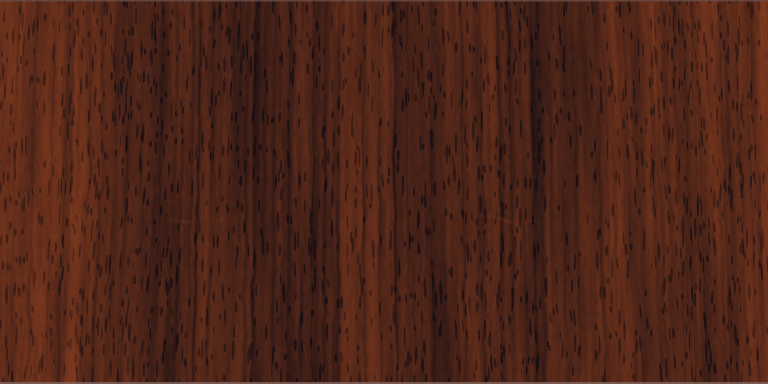
This texture is drawn by a WebGL 2 fragment shader. Its source:

```glsl
#version 300 es
precision highp float;
// Dark reddish rosewood veneer: vertical grain lines, short pores and pale trimmed edges.
uniform vec2 u_resolution;
out vec4 fragColor;

float hash(vec2 p) {
    vec3 q = fract(vec3(p.xyx) * 0.1031);
    q += dot(q, q.yzx + 33.33);
    return fract((q.x + q.y) * q.z);
}

float noise(vec2 p) {
    vec2 i = floor(p), f = fract(p);
    f = f * f * (3.0 - 2.0 * f);
    return mix(mix(hash(i), hash(i + vec2(1, 0)), f.x),
               mix(hash(i + vec2(0, 1)), hash(i + vec2(1, 1)), f.x), f.y);
}

// Irregular dark lines, crisp on one side and fading on the other
float grainLines(vec2 p, float density, float seed) {
    float cell = floor(p.x * density);
    float dark = 0.0;
    for (int i = -1; i <= 1; i++) {
        float id = cell + float(i);
        float center = (id + hash(vec2(id, seed))) / density;
        float width = mix(0.003, 0.015, hash(vec2(id, seed + 3.0)));
        float side = hash(vec2(id, seed + 5.0)) < 0.7 ? 1.0 : -1.0;
        float d = (p.x - center) * side;
        float profile = d > 0.0 ? exp(-d / width) : exp(d / 0.003);
        float strength = mix(0.25, 1.0, hash(vec2(id, seed + 7.0)));
        strength *= 0.65 + 0.6 * noise(vec2(id * 7.3, p.y * 5.0 + seed));
        dark = max(dark, profile * strength);
    }
    return dark;
}

// Short upright dashes scattered in staggered columns
float pores(vec2 p, float seed, float amount, float pixel) {
    vec2 size = vec2(0.022, 0.075);
    float column = floor(p.x / size.x + seed * 0.37);
    vec2 g = vec2(p.x / size.x + seed * 0.37, p.y / size.y + 9.0 * hash(vec2(column, seed)));
    vec2 id = floor(g) + seed * 41.0;
    vec2 center = vec2(mix(0.25, 0.75, hash(id + 1.7)), mix(0.4, 0.6, hash(id + 5.1)));
    vec2 d = (fract(g) - center) * size;
    d.x += d.y * 0.12 * (hash(id + 8.3) - 0.5);
    float halfLength = mix(0.008, 0.028, pow(hash(id + 11.9), 1.6));
    float halfWidth = mix(0.0018, 0.0038, hash(id + 14.2));
    float taper = sqrt(max(0.0, 1.0 - d.y * d.y / (halfLength * halfLength)));
    float ink = 1.0 - smoothstep(-0.6 * pixel, 0.6 * pixel, abs(d.x) - halfWidth * taper);
    return ink * smoothstep(0.0, 0.4, taper) * step(hash(id + 19.4), amount);
}

void main() {
    vec2 p = gl_FragCoord.xy / u_resolution.y;
    float pixel = 1.0 / u_resolution.y;
    float x = p.x - 1.0;

    // Grain space fans out gently and wavers
    vec2 grain = p;
    grain.x += 0.04 * (p.y - 0.5) * x;
    grain.x += 0.016 * (noise(vec2(p.x * 3.0, p.y * 1.7)) - 0.5);
    grain.x += 0.006 * (noise(vec2(p.x * 14.0, p.y * 9.0)) - 0.5);
    vec2 ragged = grain;
    ragged.x += 0.004 * (noise(vec2(p.x * 50.0, p.y * 32.0)) - 0.5);

    // Broad shading: warm outer parts and a few dark bands
    float outer = smoothstep(0.45, 1.0, abs(x));
    vec4 bandOffset = (grain.x - vec4(0.42, 0.64, 1.08, 1.37)) / 0.07;
    float bands = dot(exp(-bandOffset * bandOffset), vec4(0.8, 0.9, 1.0, 0.8));
    float tone = 0.337 + 0.06 * outer - 0.055 * bands;
    tone += 0.08 * (noise(vec2(grain.x * 6.0, p.y * 0.8)) - 0.5);
    tone += 0.10 * (noise(vec2(grain.x * 24.0 + 7.0, p.y * 1.2)) - 0.5);

    // Fine fibres and speckle
    tone += 0.09 * (noise(vec2(ragged.x * 105.0, p.y * 5.0)) - 0.5);
    tone += 0.045 * (noise(vec2(ragged.x * 210.0, p.y * 55.0)) - 0.5);

    // Dark grain lines
    float lines = 0.14 * grainLines(ragged, 22.0, 2.0);
    lines += 0.09 * grainLines(ragged, 34.0, 23.0);
    tone -= lines * mix(1.0, 0.75, outer);

    // Pores
    float poreInk = 0.0;
    float amount = 0.34 + 0.14 * outer + 0.22 * (noise(vec2(grain.x * 9.0, 4.0)) - 0.5);
    for (int i = 0; i < 3; i++) {
        poreInk = max(poreInk, pores(grain, float(i) + 1.0, amount, pixel));
    }
    tone -= 0.14 * poreInk;

    // Faint broken scratch across the grain
    float scratchY = p.y - 0.43 - 0.02 * (noise(vec2(p.x * 18.0, 3.0)) - 0.5);
    float scratch = exp(-scratchY * scratchY / 0.00002);
    scratch *= smoothstep(0.12, 0.06, abs(abs(p.x - 0.92) - 0.4));
    tone += 0.07 * scratch * noise(vec2(p.x * 45.0, 8.0));

    // Tone to wood colour, cooler in the dark
    tone = clamp(tone, 0.11, 0.50);
    vec3 color = vec3(tone, 0.09 + 0.423 * (tone - 0.18), 0.08 + 0.115 * (tone - 0.18));

    // Pale trimmed edges
    float bottomEdge = 1.0 - smoothstep(0.003, 0.007, p.y);
    float topEdge = smoothstep(0.994, 0.998, p.y);
    color = mix(color, vec3(0.50, 0.38, 0.35), 0.9 * bottomEdge);
    color = mix(color, vec3(0.42, 0.30, 0.27), 0.8 * topEdge);
    fragColor = vec4(color, 1.0);
}
```
